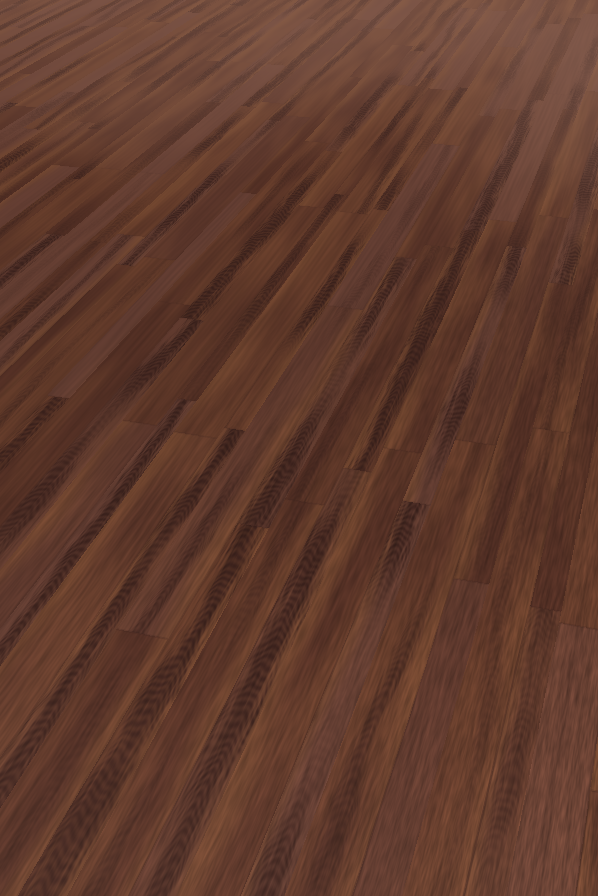
Give the GLSL for this texture, as a Shadertoy shader.

```glsl
const vec2 VANISHING = vec2(0.835, 1.383);
const float PLANK_WIDTH = 0.09;
const float PLANK_LENGTH = 0.46;
const vec3 BASE = vec3(0.412, 0.245, 0.172);
const vec3 RED_BROWN = vec3(0.340, 0.194, 0.148);
const vec3 ROSE = vec3(0.415, 0.260, 0.215);
const vec3 SAPWOOD = vec3(0.475, 0.295, 0.195);
const vec3 HEARTWOOD = vec3(0.235, 0.132, 0.112);
const vec3 SHEEN = vec3(0.590, 0.435, 0.370);

float hash(vec2 p) {
    vec3 q = fract(p.xyx * vec3(0.1031, 0.1030, 0.0973));
    q += dot(q, q.yzx + 33.33);
    return fract((q.x + q.y) * q.z);
}

vec2 gradient(vec2 cell) {
    float angle = 6.2832 * hash(cell);
    return vec2(cos(angle), sin(angle));
}

float gradientNoise(vec2 p) {
    vec2 i = floor(p), f = p - i;
    vec2 w = f * f * f * (f * (f * 6.0 - 15.0) + 10.0);
    vec2 e = vec2(1.0, 0.0);
    float low = mix(dot(gradient(i), f), dot(gradient(i + e), f - e), w.x);
    float high = mix(dot(gradient(i + e.yx), f - e.yx), dot(gradient(i + 1.0), f - 1.0), w.x);
    return mix(low, high, w.y);
}

// Perspective floor: x counts planks across, y runs along them.
vec2 floorPlane(vec2 p) {
    float depth = VANISHING.y - p.y;
    float side = p.x - VANISHING.x;
    return vec2(side / (depth * PLANK_WIDTH) + 0.55,
                (1.0 + 0.158 * side) / (depth * PLANK_LENGTH));
}

// Fades detail of a given frequency once it is finer than a pixel.
float detail(float frequency, float footprint) {
    return 1.0 - smoothstep(0.35, 1.1, frequency * footprint);
}

float seam(float coord, float halfWidth, float footprint) {
    float dist = min(coord, 1.0 - coord);
    float coverage = min(1.0, 2.0 * halfWidth / footprint);
    return coverage * (1.0 - smoothstep(halfWidth, halfWidth + footprint, dist));
}

// Dark heart streak with arched growth rings: x is coverage, y is ring shade
vec2 heartStreak(float across, vec2 grain, vec2 id, float width, float footprint) {
    float center = 0.5 + 0.45 * gradientNoise(vec2(grain.y * 2.2, id.x + 0.4));
    float swell = gradientNoise(vec2(grain.y * 4.1, id.x + 3.7));
    float offset = (across - center) / (width * (1.0 + 0.7 * swell));
    float ragged = 0.7 * gradientNoise(grain * vec2(20.0, 9.0))
                 + 0.5 * gradientNoise(grain * vec2(38.0, 30.0));
    float streak = 1.0 - smoothstep(0.1, 1.25, abs(offset) + ragged);
    streak *= smoothstep(-0.35, 0.25, gradientNoise(vec2(grain.y * 2.3, id.x + 8.3)) + 0.12);
    float phase = 58.0 * grain.y + 2.6 * abs(offset) * min(abs(offset), 1.5)
                + 1.3 * gradientNoise(grain * vec2(7.0, 12.0));
    return vec2(streak, sin(6.2832 * phase) * detail(58.0, footprint));
}

vec3 staveColor(vec2 local, float across, bool narrow, vec2 id, vec2 footprint) {
    float tone = hash(id + 17.0);
    float pick = hash(id + 41.0);
    vec2 grain = local + id * vec2(7.3, 5.7);

    // Broad tone, drifting along the board
    float cloud = gradientNoise(grain * vec2(2.5, 3.0));
    vec3 color = mix(RED_BROWN, BASE, clamp(tone * 1.2 + 1.5 * cloud, 0.0, 1.0));
    color = mix(color, ROSE, 0.8 * smoothstep(0.6, 0.9, hash(id + 73.0)));

    // Soft pale sapwood along one edge of some staves
    float edge = pick < 0.5 ? across : 1.0 - across;
    edge += 0.4 * gradientNoise(grain * vec2(1.0, 4.0) + 9.0);
    float pale = smoothstep(0.2, 0.7, hash(id + 95.0));
    color = mix(color, SAPWOOD, 0.75 * pale * (1.0 - smoothstep(-0.05, 0.5, edge)));

    // Narrow staves carry most of the heartwood
    float strength = narrow ? smoothstep(0.0, 0.4, tone) : 0.7 * smoothstep(0.4, 0.8, pick);
    vec2 heart = heartStreak(across, grain, id, narrow ? 0.50 : 0.22, footprint.y);
    color = mix(color, HEARTWOOD, strength * heart.x * (0.78 + 0.17 * heart.y));

    // Long fibres, flecks and short pores
    float fibres = gradientNoise(grain * vec2(16.0, 4.0)) * detail(16.0, footprint.x);
    float flecks = gradientNoise(grain * vec2(32.0, 22.0)) * detail(32.0, footprint.x);
    float pores = gradientNoise(grain * vec2(60.0, 54.0)) * detail(60.0, footprint.x);
    return color * (1.0 + 0.15 * fibres + 0.22 * flecks + 0.32 * pores);
}

// Soft window light across the far floor, faint haze nearby
float sheenAmount(vec2 p) {
    float drift = 0.10 * gradientNoise(p * vec2(3.5, 6.0));
    float far = smoothstep(0.80, 1.03, p.y + 0.08 * p.x + drift);
    float glow = exp(-45.0 * pow(p.y - 0.86 + 0.12 * (p.x - 0.5), 2.0)) * smoothstep(0.25, 0.7, p.x);
    float near = 1.0 - smoothstep(0.0, 0.45, p.y + 0.2 * p.x);
    return 0.42 * far + 0.15 * glow + 0.11 * near;
}

void mainImage(out vec4 fragColor, in vec2 fragCoord) {
    vec2 p = fragCoord / iResolution.y;
    vec2 plane = floorPlane(p);
    vec2 footprint = fwidth(plane);

    // Each plank column holds a narrow and a wide stave with staggered ends
    float column = floor(plane.x);
    float split = mix(0.30, 0.46, hash(vec2(column, 3.0)));
    float x = fract(plane.x);
    bool narrow = x < split;
    float across = narrow ? x / split : (x - split) / (1.0 - split);
    float stave = 2.0 * column + (narrow ? 0.0 : 1.0);
    plane.y += hash(vec2(stave + 60.0, 5.0));
    vec2 id = vec2(stave, floor(plane.y)) + 60.0;
    vec2 local = vec2(x, fract(plane.y));
    vec3 color = staveColor(local, across, narrow, id, footprint);

    // Hairline joints, broken by wear and faint between staves
    float wear = smoothstep(-0.3, 0.3, gradientNoise(vec2(plane.y * 5.0, stave + 0.5)));
    float side = mix(0.35, 0.9, wear) * seam(x, 0.005, footprint.x);
    float end = 0.45 * seam(local.y, 0.0009, footprint.y);
    color = mix(color, HEARTWOOD, 0.65 * max(side, end));

    color *= 1.0 - 0.07 * exp(-14.0 * pow(p.y - 0.58, 2.0));
    color = mix(color, SHEEN, sheenAmount(p));
    fragColor = vec4(color, 1.0);
}
```
